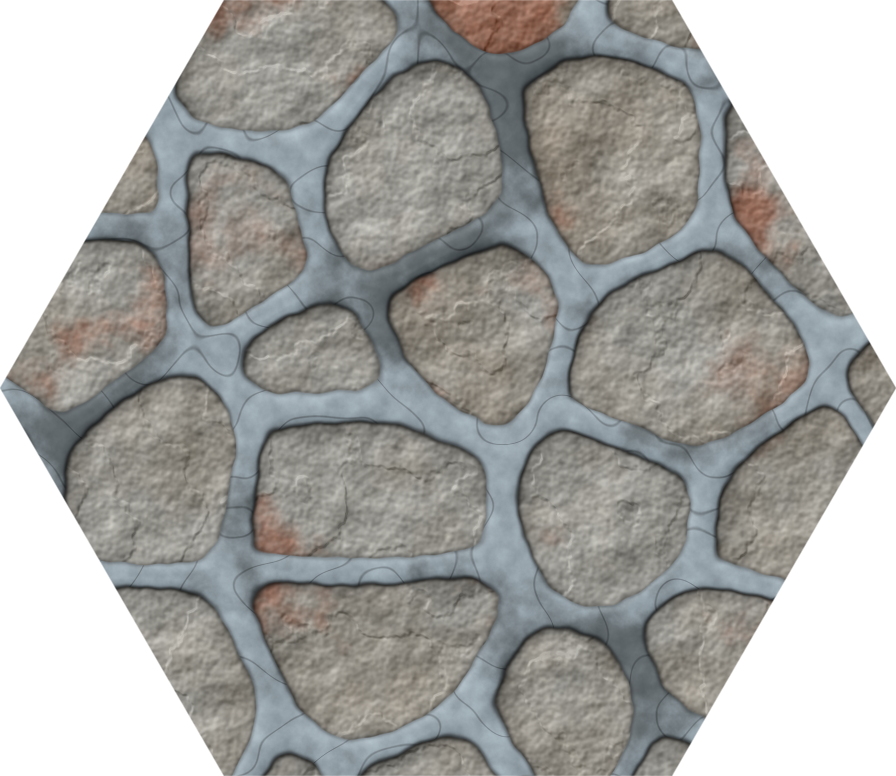
This texture is drawn by a WebGL 2 fragment shader. Its source:

```glsl
#version 300 es
precision highp float;
// A hexagonal panel of irregular fieldstones set in raised blue-grey mortar.
// Joints come from a weighted Voronoi diagram with softened corners; the
// stones are lit gradient-noise relief with ledges, grain and rust stains.

uniform vec2 u_resolution;
out vec4 fragColor;

#define CELL vec2(0.27, 0.215)     // mean stone spacing, canvas height = 1
#define SEED vec2(23.0, 41.0)
#define SIZE_SPREAD 0.020          // how much stone sizes differ
#define JOINT 0.0165               // half width of the mortar
#define CORNER 60.0                // lower values round the stones more
#define LIGHT vec2(-0.55, 0.83)
#define RELIEF 2.3
#define STONE_GREY vec3(0.595, 0.590, 0.565)
#define STONE_TAN vec3(0.555, 0.520, 0.470)
#define RUST vec3(0.570, 0.375, 0.300)
#define MORTAR_LIGHT vec3(0.595, 0.645, 0.675)
#define MORTAR_DARK vec3(0.335, 0.360, 0.370)

vec2 hash2(vec2 p) {
    vec3 h = fract(p.xyx * vec3(0.1031, 0.1030, 0.0973));
    h += dot(h, h.yzx + 33.33);
    return fract((h.xx + h.yz) * h.zy);
}

float corner(vec2 cell, vec2 offset, vec2 f) {
    float a = 6.2832 * hash2(cell + offset).x;
    return dot(vec2(cos(a), sin(a)), f - offset);
}

// Gradient noise, roughly -0.7 to 0.7
float gnoise(vec2 p) {
    vec2 i = floor(p), f = p - i;
    vec2 u = f * f * f * (f * (f * 6.0 - 15.0) + 10.0);
    vec2 e = vec2(1, 0);
    return mix(mix(corner(i, e.yy, f), corner(i, e.xy, f), u.x),
               mix(corner(i, e.yx, f), corner(i, e.xx, f), u.x), u.y);
}

float fbm(vec2 p) {
    float sum = 0.0, amp = 0.5;
    for (int i = 0; i < 5; i++) {
        sum += amp * gnoise(p);
        p = mat2(1.6, 1.2, -1.2, 1.6) * p + 5.3;
        amp *= 0.53;
    }
    return sum;
}

// Stone centre in xy, size weight in z
vec3 site(vec2 cell) {
    vec2 h = hash2(cell + SEED);
    float stagger = 0.5 * mod(cell.y, 2.0);
    vec2 pos = cell + 0.5 + 0.8 * (h - 0.5) + vec2(stagger, 0.0);
    return vec3(pos * CELL, SIZE_SPREAD * hash2(cell + SEED + 91.0).x);
}

// Distance to the joint's centre line in x, stone id in yz
vec3 joints(vec2 p) {
    p += 0.028 * vec2(gnoise(p * 5.0), gnoise(p * 5.0 + 17.0));
    vec2 base = floor(p / CELL), id = base;
    vec3 own = vec3(0);
    float best = 1e5;
    for (int k = 0; k < 25; k++) {
        vec2 cell = base + vec2(k % 5, k / 5) - 2.0;
        vec3 s = site(cell);
        float power = dot(p - s.xy, p - s.xy) - s.z;
        if (power < best) { best = power; own = s; id = cell; }
    }
    float sum = 0.0;
    for (int k = 0; k < 25; k++) {
        vec3 s = site(base + vec2(k % 5, k / 5) - 2.0);
        float gap = length(s.xy - own.xy);
        if (gap < 1e-4) continue;
        float power = dot(p - s.xy, p - s.xy) - s.z;
        sum += exp(-CORNER * (power - best) / (2.0 * gap));
    }
    return vec3(-log(sum) / CORNER, id);
}

// Height of the split stone face: rough ground, ledges, grain
float relief(vec2 p) {
    float t = 3.2 * (gnoise(p * 4.0) + 0.45 * fbm(p * 11.0));
    float ledge = floor(t) + smoothstep(0.0, 0.14, fract(t));
    return fbm(p * 9.0) + 0.085 * ledge + 0.018 * gnoise(p * 150.0);
}

void main() {
    vec2 p = gl_FragCoord.xy / u_resolution.y;
    float px = 1.0 / u_resolution.y;
    vec3 j = joints(p);
    float side = clamp((joints(p + LIGHT * 0.007).x - j.x) / 0.007, -1.0, 1.0);
    float edge = j.x - JOINT * (1.0 + 0.4 * gnoise(p * 7.0)) + 0.004 * gnoise(p * 38.0);

    // Stone colour and light
    vec2 tint = hash2(j.yz + 7.0);
    vec2 q = p + 13.0 * tint;
    float slope = relief(q + LIGHT * 0.003) - relief(q);
    float blotch = fbm(q * 6.0);
    vec3 stone = mix(STONE_GREY, STONE_TAN, clamp(0.7 * tint.x + 1.3 * blotch, 0.0, 1.0));
    float rust = smoothstep(0.10, 0.42, gnoise(q * 5.0 + 3.0) + 0.45 * fbm(q * 16.0));
    stone = mix(stone, RUST, 0.8 * rust * smoothstep(0.1, 0.5, tint.y));
    stone *= 1.0 + 0.22 * fbm(q * 28.0) + 0.12 * gnoise(q * 120.0);
    stone += clamp(-RELIEF * slope, -0.20, 0.16);

    // Mortar: pale and weathered stretches, hairline cracks, rounded profile
    float worn = smoothstep(0.0, 0.55, gnoise(p * 4.0 + 9.0) + 0.6 * fbm(p * 19.0) + 0.08);
    vec3 mortar = mix(MORTAR_LIGHT, MORTAR_DARK, 0.85 * worn);
    float crack = 1.0 - smoothstep(0.0, 0.03, abs(gnoise(p * 13.0 + 31.0)));
    mortar *= 1.0 - 0.22 * crack + 0.28 * fbm(p * 32.0);
    mortar += 0.09 * side * smoothstep(0.0, JOINT, j.x);

    // Contact shadow, deepest on the side turned from the light
    float shade = smoothstep(0.6, -0.8, side);
    float line = exp(-pow(edge / 0.0032, 2.0));
    float falloff = exp(-max(edge, 0.0) / 0.011);
    vec3 col = mix(mortar, stone * (1.0 - falloff * mix(0.06, 0.30, shade)),
                   smoothstep(-px, px, edge));
    col *= 1.0 - line * mix(0.22, 0.55, shade);

    // Hexagonal outline on white
    vec2 h = abs(p - 0.5 * u_resolution / u_resolution.y);
    float hexagon = max(h.y, 0.866 * h.x + 0.5 * h.y) - 0.5;
    col = mix(col, vec3(1), smoothstep(-px, px, hexagon));
    fragColor = vec4(clamp(col, 0.0, 1.0), 1.0);
}
```
